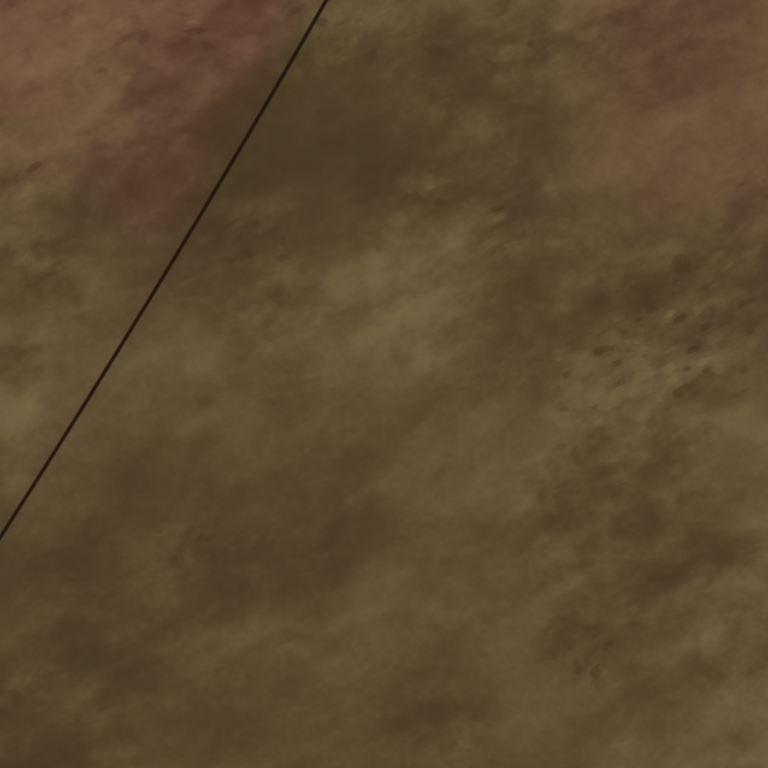
Write a Shadertoy shader that draws this texture.

```glsl
#define STREAK_ANGLE 0.40
#define STREAK_STRETCH 1.8
#define CLOUD_GAIN 0.95
#define WISP_GAIN 0.85
#define MOTTLE_GAIN 0.36
#define GRAIN_GAIN 0.20
#define SPECK_GAIN 0.50
#define JOINT_WIDTH 0.0046
#define DARK_UMBER vec3(0.298, 0.238, 0.150)
#define LIGHT_OLIVE vec3(0.462, 0.394, 0.264)
#define ROSE_SHIFT vec3(0.018, -0.020, 0.008)
#define JOINT_COLOR vec3(0.125, 0.075, 0.045)

// Broad patches: centre, radius, brightness
const vec4 PATCHES[12] = vec4[12](
    vec4(0.45, 0.81, 0.18, -0.40), vec4(0.51, 0.66, 0.10, 0.42),
    vec4(0.38, 0.34, 0.13, -0.22), vec4(0.05, 0.10, 0.24, -0.34),
    vec4(0.93, 0.48, 0.14, 0.30), vec4(0.68, 0.28, 0.16, 0.26),
    vec4(0.97, 0.12, 0.13, 0.36), vec4(0.05, 0.93, 0.22, 0.34),
    vec4(0.93, 0.93, 0.18, 0.30), vec4(0.80, 0.14, 0.08, -0.28),
    vec4(0.30, 0.60, 0.09, -0.26), vec4(0.02, 0.50, 0.12, 0.24));

float hash(vec2 p) {
    vec3 q = fract(vec3(p.xyx) * 0.1031);
    q += dot(q, q.yzx + 33.33);
    return fract((q.x + q.y) * q.z);
}

float noise(vec2 p) {
    vec2 cell = floor(p);
    vec2 f = fract(p);
    f = f * f * f * (f * (f * 6.0 - 15.0) + 10.0);
    float low = mix(hash(cell), hash(cell + vec2(1, 0)), f.x);
    float high = mix(hash(cell + vec2(0, 1)), hash(cell + vec2(1, 1)), f.x);
    return mix(low, high, f.y);
}

// Fractal noise centred on zero
float fbm(vec2 p) {
    float sum = 0.0;
    float amplitude = 0.5;
    for (int i = 0; i < 5; i++) {
        sum += amplitude * (noise(p) - 0.5);
        p = mat2(1.6, 1.2, -1.2, 1.6) * p + 17.3;
        amplitude *= 0.52;
    }
    return sum;
}

mat2 rotation(float a) {
    return mat2(cos(a), -sin(a), sin(a), cos(a));
}

float patchTone(vec2 uv, mat2 toStreak) {
    float tone = 0.0;
    for (int i = 0; i < 12; i++) {
        vec2 d = toStreak * (uv - PATCHES[i].xy) / PATCHES[i].z;
        d *= vec2(0.8, 1.2);
        tone += PATCHES[i].w * exp(-dot(d, d));
    }
    return tone;
}

void mainImage(out vec4 fragColor, in vec2 fragCoord) {
    vec2 uv = fragCoord / iResolution.y;
    float pixel = 1.0 / iResolution.y;

    // Warped coordinates stretched along the streaks
    mat2 toStreak = rotation(STREAK_ANGLE);
    vec2 warp = vec2(fbm(uv * 6.0 + 3.1), fbm(uv * 6.0 + 41.7));
    vec2 streak = toStreak * (uv + 0.06 * warp);
    streak.x /= STREAK_STRETCH;

    // Stained clouds, wisps, mottling and soft grain
    float roughness = smoothstep(-0.15, 0.2, fbm(uv * 5.0 + 71.0) + 0.2 * (uv.y - 0.35));
    float tone = 0.32 + patchTone(uv + 0.14 * warp, toStreak);
    tone += CLOUD_GAIN * fbm(streak * 8.0 + 9.0);
    tone += WISP_GAIN * fbm(streak * 24.0 + 55.0) * mix(0.55, 1.3, roughness);
    tone += MOTTLE_GAIN * fbm(toStreak * uv * vec2(42.0, 60.0)) * mix(0.6, 1.3, roughness);
    tone += GRAIN_GAIN * fbm(uv * 130.0);

    // Clustered dark specks and pale scuffs
    float cluster = smoothstep(-0.02, 0.16, fbm(streak * 10.0 + 123.0)) * roughness;
    float flecks = noise(streak * 80.0 + 31.0) + 0.4 * fbm(streak * 130.0);
    tone -= SPECK_GAIN * cluster * smoothstep(0.7, 0.98, flecks);
    tone += 0.6 * SPECK_GAIN * cluster * smoothstep(0.28, 0.02, flecks);
    tone = 0.5 + 0.66 * tanh((tone - 0.5) * 1.45);

    // Distance to the slightly bowed joint, positive on the left
    float along = (uv.y - 0.30) / 0.70;
    float jointX = 0.425 * along + 0.025 * along * (1.0 - along);
    float side = (jointX - uv.x) * 0.855;

    // Rose tint in the upper corners
    float leftRose = smoothstep(0.64, 0.98, uv.y + warp.y * 0.3) * smoothstep(-0.01, 0.06, side);
    float rightRose = smoothstep(0.6, 0.95, uv.y + warp.x * 0.4) * smoothstep(0.62, 0.9, uv.x);
    float rose = max(leftRose * 1.3, rightRose * 0.8);
    rose += 0.3 * smoothstep(-0.05, 0.25, fbm(uv * 9.0 + 201.0)) * smoothstep(0.35, 0.8, uv.y);

    vec3 color = mix(DARK_UMBER, LIGHT_OLIVE, tone) + ROSE_SHIFT * rose;

    // Saw-cut joint with a faint worn edge
    float edge = max(pixel, 0.0018);
    float cut = 1.0 - smoothstep(-edge, edge, abs(side) - 0.5 * JOINT_WIDTH);
    color *= 1.0 - 0.05 * exp(-abs(side) * 120.0);
    color = mix(color, JOINT_COLOR, cut * 0.94);

    fragColor = vec4(color, 1.0);
}
```
